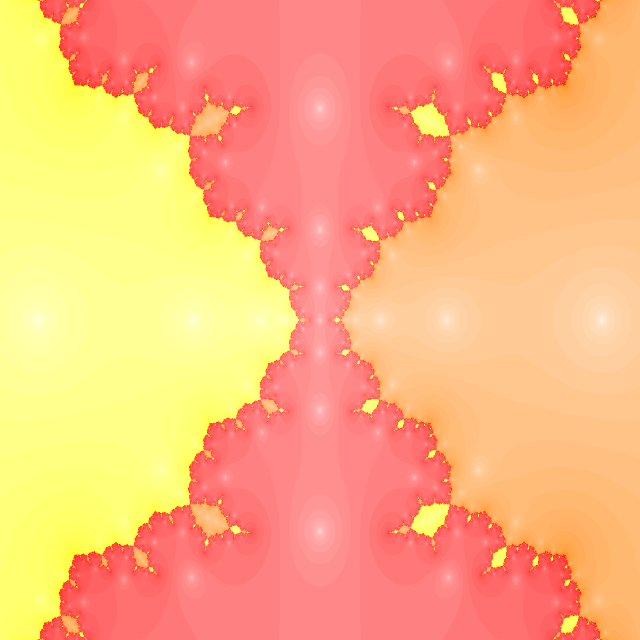
A WebGL 2 fragment shader for this background:

```glsl
#version 300 es
precision highp float;
// Basins of an over-relaxed Newton iteration for z^3 - z on the complex plane.
// The hue names the root that is reached (-1, 0 or 1), and the step count
// fades it from white (fast) to full colour (slow) in flat bands.

uniform vec2 u_resolution;
out vec4 outColor;

const vec2 VIEW_SIZE = vec2(18.0, 14.0);
const float RELAXATION = 5.0 / 3.0;
const float TOLERANCE = 0.001;
const float FULL_COLOR_STEPS = 34.0;
const int MAX_STEPS = 52;
const int SAMPLES = 2;

const vec3 LEFT_COLOR = vec3(1.0, 1.0, 0.0);
const vec3 CENTER_COLOR = vec3(1.0, 0.0, 0.0);
const vec3 RIGHT_COLOR = vec3(1.0, 0.5, 0.0);
const vec3 UNSETTLED_COLOR = vec3(0.0, 0.8, 0.15);

// Complex arithmetic
vec2 cMul(vec2 a, vec2 b) {
    return vec2(a.x * b.x - a.y * b.y, a.x * b.y + a.y * b.x);
}

vec2 cDiv(vec2 a, vec2 b) {
    return vec2(dot(a, b), a.y * b.x - a.x * b.y) / max(dot(b, b), 1e-12);
}

vec2 relaxedNewton(vec2 z, float relaxation) {
    vec2 square = cMul(z, z);
    vec2 value = cMul(z, square - vec2(1.0, 0.0));
    vec2 slope = 3.0 * square - vec2(1.0, 0.0);
    return z - relaxation * cDiv(value, slope);
}

// Nearest of the three real roots
vec2 nearestRoot(vec2 z) {
    return vec2(clamp(floor(z.x + 0.5), -1.0, 1.0), 0.0);
}

vec3 rootColor(float root) {
    if (root < -0.5) return LEFT_COLOR;
    return root > 0.5 ? RIGHT_COLOR : CENTER_COLOR;
}

// Hue from the root, saturation from the number of steps
vec3 basinColor(vec2 z) {
    for (int i = 0; i < MAX_STEPS; i++) {
        vec2 root = nearestRoot(z);
        if (distance(z, root) < TOLERANCE) {
            float saturation = min(float(i) / FULL_COLOR_STEPS, 1.0);
            return mix(vec3(1.0), rootColor(root.x), saturation);
        }
        z = relaxedNewton(z, RELAXATION);
    }
    return UNSETTLED_COLOR;
}

void main() {
    // Average a small grid of samples to smooth the edges
    vec3 color = vec3(0.0);
    for (int y = 0; y < SAMPLES; y++) {
        for (int x = 0; x < SAMPLES; x++) {
            vec2 offset = (vec2(x, y) + 0.5) / float(SAMPLES) - 0.5;
            vec2 uv = (gl_FragCoord.xy + offset) / u_resolution;
            color += basinColor((uv - 0.5) * VIEW_SIZE);
        }
    }
    outColor = vec4(color / float(SAMPLES * SAMPLES), 1.0);
}
```
